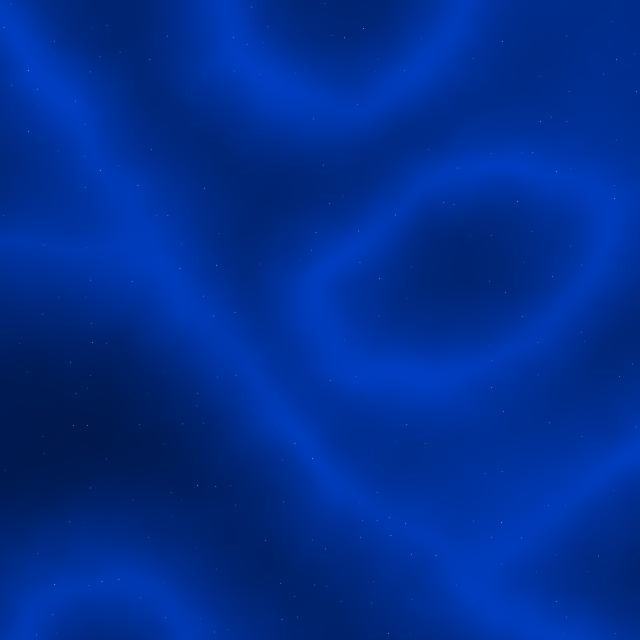
Write a Shadertoy shader that draws this background.

```glsl
// Deep blue nebula: soft glowing filaments around dark voids, with faint pinpoint stars.

const vec3 NEBULA_TINT = vec3(0.0, 0.318, 1.0);
const vec3 STAR_TINT = vec3(0.40, 0.42, 0.36);
const float CREST_LEVEL = 0.725;
const float VOID_LEVEL = 0.385;
const float GLOW_REACH = 0.078;
const float STAR_CELLS = 40.0;

vec2 hash2(vec2 p) {
    vec3 q = fract(vec3(p.xyx) * vec3(0.1031, 0.1030, 0.0973));
    q += dot(q, q.yzx + 33.33);
    return fract((q.xx + q.yz) * q.zy);
}

float cornerSlope(vec2 cell, vec2 corner, vec2 local) {
    float angle = 6.2832 * hash2(cell + corner + 57.0).x;
    return dot(vec2(cos(angle), sin(angle)), local - corner);
}

float gradientNoise(vec2 p) {
    vec2 cell = floor(p), f = fract(p);
    vec2 u = f * f * f * (f * (f * 6.0 - 15.0) + 10.0);
    vec2 e = vec2(1.0, 0.0);
    float low = mix(cornerSlope(cell, e.yy, f), cornerSlope(cell, e.xy, f), u.x);
    float high = mix(cornerSlope(cell, e.yx, f), cornerSlope(cell, e.xx, f), u.x);
    return mix(low, high, u.y);
}

float fbm(vec2 p, int octaves) {
    float sum = 0.0, amplitude = 0.6;
    for (int i = 0; i < octaves; i++) {
        sum += amplitude * gradientNoise(p);
        p = mat2(1.6, 1.2, -1.2, 1.6) * p + 7.3;
        amplitude *= 0.5;
    }
    return sum;
}

float ringDistance(vec2 p, vec2 center, vec2 axes, float tilt) {
    float c = cos(tilt), s = sin(tilt);
    vec2 q = mat2(c, -s, s, c) * (p - center);
    return abs(length(q / axes) - 1.0) * mix(axes.x, axes.y, 0.7);
}

float segmentDistance(vec2 p, vec2 a, vec2 b) {
    vec2 ab = b - a;
    return length(p - a - ab * clamp(dot(p - a, ab) / dot(ab, ab), 0.0, 1.0));
}

// Distance to the parabola y = c.x + c.y x + c.z x^2, to first order
float parabolaDistance(vec2 p, vec3 c) {
    float slope = c.y + 2.0 * c.z * p.x;
    return abs(p.y - c.x - p.x * (c.y + c.z * p.x)) / sqrt(1.0 + slope * slope);
}

float softMin(float a, float b, float k) {
    float h = max(k - abs(a - b), 0.0) / k;
    return min(a, b) - 0.25 * h * h * k;
}

float blob(vec2 p, vec2 center, float radius) {
    vec2 q = (p - center) / radius;
    return exp(-dot(q, q));
}

// Distance to the nearest filament, blended where filaments meet
float filamentDistance(vec2 p) {
    float d = ringDistance(p, vec2(0.72, 0.575), vec2(0.24, 0.14), 0.49);
    d = softMin(d, parabolaDistance(p, vec3(0.98, -1.7, 0.66)), 0.05);
    d = softMin(d, ringDistance(p, vec2(0.53, 1.03), vec2(0.19), 0.0), 0.05);
    d = softMin(d, ringDistance(p, vec2(0.17, -0.06), vec2(0.15), 0.0), 0.05);
    d = softMin(d, segmentDistance(p, vec2(0.72, 0.10), vec2(1.05, 0.33)), 0.05);
    d = softMin(d, segmentDistance(p, vec2(-0.1, 0.60), vec2(0.2, 0.62)) + 0.02, 0.08);
    return max(d, 0.0);
}

float nebula(vec2 p) {
    vec2 warp = vec2(fbm(p * 5.0, 4), fbm(p * 5.0 + 31.7, 4));
    float d = filamentDistance(p + 0.05 * warp);
    float glow = exp(-(sqrt(d * d + 0.0003) - 0.0173) / GLOW_REACH);

    // Broad variation of the gas between filaments
    float haze = VOID_LEVEL + 0.05 * fbm(p * 3.0 + 12.4, 3);
    haze += 0.16 * blob(p, vec2(0.75, 0.27), 0.18);
    haze += 0.14 * blob(p, vec2(0.13, 0.65), 0.14);
    haze += 0.15 * blob(p, vec2(1.0, 0.92), 0.22);
    haze -= 0.10 * blob(p, vec2(0.12, 0.32), 0.28);

    float wisps = 0.05 * fbm(p * 9.0 + 4.8, 4);
    float crest = CREST_LEVEL + 0.08 * gradientNoise(p * 4.0 + 19.1);
    return mix(haze, crest, glow) + wisps * (1.0 - 0.5 * glow);
}

float stars(vec2 p, float pixel) {
    vec2 grid = p * STAR_CELLS, cell = floor(grid);
    vec2 center = (cell + 0.2 + 0.6 * hash2(cell + 3.0)) / STAR_CELLS;
    vec2 chance = hash2(cell + 211.0);
    float radius = 0.0007;
    float disc = 1.0 - smoothstep(radius - 0.5 * pixel, radius + 0.5 * pixel, distance(p, center));
    return disc * step(chance.x, 0.14) * mix(0.3, 1.0, chance.y);
}

void mainImage(out vec4 fragColor, in vec2 fragCoord) {
    vec2 p = fragCoord / iResolution.y;
    vec3 color = NEBULA_TINT * clamp(nebula(p), 0.27, 0.76);
    color += STAR_TINT * stars(p, 1.0 / iResolution.y);
    fragColor = vec4(color, 1.0);
}
```
